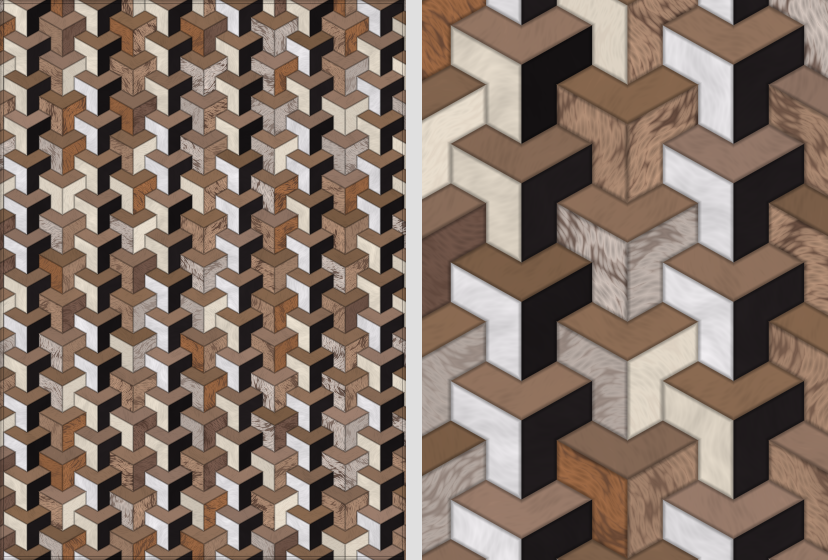
Left, the full canvas; right, a detail of the centre.
Give the GLSL for this pattern, as a Shadertoy shader.

```glsl
const vec2 REPEATS = vec2(11.49, 14.17);   // tripods across and down
const vec2 ORIGIN = vec2(0.768, 0.90);     // first tripod centre, in repeats
const float SEAM_WIDTH = 0.11;             // in arm widths
const float SEAM_DEPTH = 0.30;
const float BORDER_INSET = 0.009;          // in canvas widths
const float BORDER_WIDTH = 0.0025;
const vec2 HAIR_SCALE = vec2(2.0, 7.5);    // cells along and across the hair

const vec3 WHITE = vec3(0.87, 0.86, 0.87);
const vec3 CREAM = vec3(0.86, 0.82, 0.76);
const vec3 BLACK = vec3(0.10, 0.085, 0.09);
const vec3 TAUPE = vec3(0.58, 0.47, 0.41);
const vec3 OLIVE = vec3(0.49, 0.37, 0.27);
const vec3 SILVER = vec3(0.75, 0.70, 0.67);
const vec3 TAN = vec3(0.65, 0.52, 0.43);
const vec3 RUST = vec3(0.60, 0.40, 0.26);
const vec3 UMBER = vec3(0.45, 0.34, 0.29);
const vec3 DARK_HAIR = vec3(0.24, 0.17, 0.14);

float hash(vec2 p) {
    vec3 q = fract(p.xyx * 0.1031);
    q += dot(q, q.yzx + 33.33);
    return fract((q.x + q.y) * q.z);
}

// Distance to the nearest scattered cell point
float cellular(vec2 p) {
    vec2 cell = floor(p);
    float nearest = 8.0;
    for (int y = -1; y <= 1; y++)
    for (int x = -1; x <= 1; x++) {
        vec2 c = cell + vec2(x, y);
        vec2 delta = c + vec2(hash(c), hash(c + 57.0)) - p;
        nearest = min(nearest, dot(delta, delta));
    }
    return sqrt(nearest);
}

// Soft blotches from warped, layered sines
float blotches(vec2 p) {
    float sum = 0.0, amp = 0.5;
    for (int i = 0; i < 3; i++) {
        p += 0.6 * sin(p.yx * 1.7 + float(i));
        sum += amp * sin(p.x) * sin(p.y);
        p = mat2(1.4, 1.1, -1.1, 1.4) * p;
        amp *= 0.6;
    }
    return sum;
}

// Hair-on hide: base colour broken by directional dark streaks
vec3 hide(vec3 base, vec2 p, vec2 seed, float brindle) {
    float angle = 3.14159 * hash(seed + 5.0);
    float c = cos(angle), s = sin(angle);
    vec2 q = mat2(c, s, -s, c) * p + 40.0 * vec2(hash(seed), hash(seed + 9.0));
    q.y += 0.12 * sin(q.x * 3.0);
    float grain = cellular(q * HAIR_SCALE) - 0.45;
    float cloud = blotches(q * vec2(1.5, 2.5));
    float streak = smoothstep(-0.15, 0.6, grain + 0.7 * cloud);
    vec3 col = mix(base, DARK_HAIR, brindle * streak);
    return col * (1.0 + (0.05 + 0.4 * brindle) * grain + 0.07 * cloud);
}

// Face 0 is the top, 1 the left, 2 the right
vec3 faceColour(int face, vec2 id, vec2 p) {
    vec2 seed = id + vec2(31.0, 73.0) * float(face + 1);
    float pick = hash(seed), shade = hash(seed + 17.0);
    float tone = 0.93 + 0.14 * shade;
    if (face == 0) return hide(mix(OLIVE, TAUPE, pick), p, seed, 0.08) * tone;

    bool contrasting = mod(id.x, 2.0) < 0.5;
    if (contrasting && face == 1)
        return hide(mix(WHITE, CREAM, step(0.55, pick)), p, seed, 0.0) * (0.97 + 0.05 * shade);
    if (contrasting) return hide(BLACK, p, seed, 0.0) * (0.75 + 0.5 * shade);

    // Brindled columns: paler hides on the left, warmer on the right
    if (face == 1) pick *= 0.72;
    vec3 base = pick < 0.17 ? CREAM : pick < 0.38 ? SILVER
              : pick < 0.65 ? TAN : pick < 0.84 ? RUST : UMBER;
    float brindle = pick < 0.17 ? 0.12 : 0.3 + 0.55 * shade;
    return hide(base, p, seed, brindle) * tone;
}

// Oblique coordinates along the two arms that bound a face
vec2 armCoords(int face, vec2 r) {
    if (face == 0) return vec2(r.y - 0.5 * r.x, r.y + 0.5 * r.x);
    float along = face == 1 ? -r.x : r.x;
    return vec2(along, 0.5 * along - r.y);
}

// Signed depth inside an L of length 2 and width 1
float chevron(vec2 a) {
    vec2 inner = min(a, 2.0 - a);
    return 0.866 * min(min(inner.x, inner.y), 1.0 - min(a.x, a.y));
}

void mainImage(out vec4 fragColor, in vec2 fragCoord) {
    vec2 uv = fragCoord / iResolution.xy;
    vec2 p = uv * REPEATS - ORIGIN;
    float blur = 2.1 * REPEATS.y / iResolution.y;

    // Interlocking tripods, each made of three chevrons
    vec3 sum = vec3(0.0);
    float total = 0.0;
    for (int x = -1; x <= 1; x++)
    for (int y = -1; y <= 1; y++) {
        float column = floor(p.x + 0.5) + float(x);
        float shift = 0.5 * mod(column, 2.0);
        float row = floor(p.y - shift + 0.5) + float(y);
        vec2 r = 3.0 * (p - vec2(column, row + shift));
        for (int face = 0; face < 3; face++) {
            float depth = chevron(armCoords(face, r));
            float cover = smoothstep(-blur, blur, depth);
            if (cover <= 0.0) continue;
            float seam = 1.0 - smoothstep(0.0, SEAM_WIDTH, depth);
            vec3 col = faceColour(face, vec2(column, row) + 20.0, r);
            sum += cover * col * (1.0 - SEAM_DEPTH * seam);
            total += cover;
        }
    }
    vec3 col = sum / max(total, 0.001);

    // Stitched border
    vec2 inset = min(uv, 1.0 - uv) * vec2(1.0, iResolution.y / iResolution.x);
    float edge = min(inset.x, inset.y);
    float stitch = 1.0 - smoothstep(0.0, BORDER_WIDTH, abs(edge - BORDER_INSET));
    col *= 1.0 - 0.3 * stitch - 0.2 * (1.0 - smoothstep(0.0, BORDER_INSET, edge));
    fragColor = vec4(clamp(col, 0.0, 1.0), 1.0);
}
```
